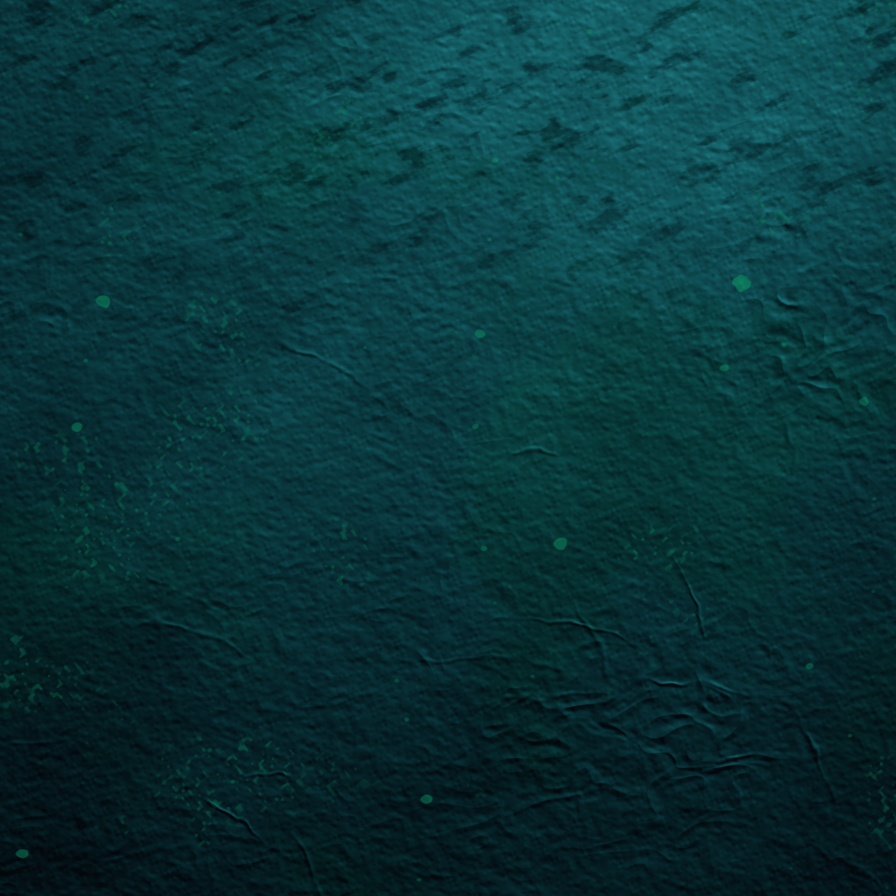
Reproduce this texture procedurally as a WebGL 2 fragment shader.

```glsl
#version 300 es
precision highp float;
// Dark teal painted plaster: a soft pool of light over a grainy coat of paint.
// A height field (grain, crusts, wrinkles) is lit by its slope toward the light,
// then mapped to teal and dusted with green tints and paint specks.

#define GRAIN_SCALE 145.0
#define GRAIN_HEIGHT 1.0
#define CRUST_SCALE 50.0
#define CRUST_HEIGHT 2.6
#define WRINKLES 20
#define WRINKLE_HEIGHT 2.0
#define RELIEF 0.165
#define CLOUD_AMOUNT 0.42
#define STAIN_AMOUNT 0.6
#define SPECK_CELLS 14.0
#define SPECK_CHANCE 0.2
#define LIGHT_DIR vec2(0.45, 0.89)

uniform vec2 u_resolution;
out vec4 fragColor;

float hash(vec2 p) {
    vec3 q = fract(p.xyx * 0.1031);
    q += dot(q, q.yzx + 33.33);
    return fract((q.x + q.y) * q.z);
}

float noise(vec2 p) {
    vec2 i = floor(p), f = p - i;
    f = f * f * (3.0 - 2.0 * f);
    return mix(mix(hash(i), hash(i + vec2(1, 0)), f.x),
               mix(hash(i + vec2(0, 1)), hash(i + vec2(1, 1)), f.x), f.y);
}

mat2 rotation(float a) {
    return mat2(cos(a), -sin(a), sin(a), cos(a));
}

float fbm(vec2 p) {
    float sum = 0.0, amp = 0.5;
    for (int i = 0; i < 5; i++) {
        sum += amp * noise(p);
        p = rotation(0.6) * p * 2.03 + 17.3;
        amp *= 0.5;
    }
    return sum;
}

float spot(vec2 p, vec2 centre, vec2 size) {
    vec2 d = (p - centre) / size;
    return exp(-dot(d, d));
}

// Tapered, bent ridges; most slope gently down to the right, some are steep.
float wrinkles(vec2 p) {
    float wobble = (noise(p * 28.0) - 0.5) * 0.014 + (noise(p * 80.0) - 0.5) * 0.005;
    float worn = smoothstep(0.2, 0.6, noise(p * 36.0 + 5.0));
    float sum = 0.0;
    for (int i = 0; i < WRINKLES; i++) {
        float k = float(i) + 1.0;
        vec2 centre = vec2(hash(vec2(k, 3.0)), mix(0.03, 0.66, hash(vec2(k, 11.0))));
        float angle = i % 4 == 3 ? 1.15 : mix(-0.15, 0.65, hash(vec2(k, 23.0)));
        float halfLength = mix(0.03, 0.1, hash(vec2(k, 37.0)));
        vec2 q = rotation(-angle) * (p - centre);
        float u = q.x / halfLength;
        float d = q.y + wobble + 0.12 * halfLength * u * u;
        float width = mix(0.002, 0.0034, hash(vec2(k, 41.0)));
        float strength = mix(0.35, 1.0, hash(vec2(k, 53.0)));
        sum += strength * max(1.0 - u * u, 0.0) * exp(-d * d / (width * width));
    }
    return sum * mix(0.3, 1.0, worn);
}

float surfaceHeight(vec2 p) {
    // Fine grain in several directions
    vec2 g = rotation(0.3) * p * GRAIN_SCALE;
    float h = GRAIN_HEIGHT * (noise(g * vec2(0.85, 1.1)) + 0.5 * noise(rotation(0.9) * g * 1.7 + 7.0));
    h += 0.9 * noise(rotation(-0.8) * g * vec2(0.35, 0.45) + 31.0);
    // Crusts of flaked paint
    float mask = 1.1 * spot(p, vec2(0.9, 0.62), vec2(0.1, 0.085))
               + 0.9 * spot(p, vec2(0.72, 0.16), vec2(0.17, 0.13))
               + 0.35 * smoothstep(0.45, 0.65, fbm(p * 6.0 + 2.0));
    vec2 c = rotation(0.2) * p * CRUST_SCALE * vec2(0.8, 1.1);
    c += 1.6 * vec2(noise(c * 0.6), noise(c * 0.6 + 9.0));
    float flakes = 1.0 - abs(2.0 * noise(c) - 1.0) + 0.5 * noise(c * 2.1);
    return h + CRUST_HEIGHT * mask * flakes + WRINKLE_HEIGHT * wrinkles(p);
}

// Coverage of a scattered round drop, at most one in each cell.
float specks(vec2 p, float blur) {
    vec2 cell = floor(p * SPECK_CELLS);
    vec2 jitter = vec2(hash(cell + 61.0), hash(cell + 83.0));
    vec2 d = p - (cell + mix(vec2(0.2), vec2(0.8), jitter)) / SPECK_CELLS;
    float size = hash(cell + 101.0);
    float radius = mix(0.0022, 0.009, size * size * size * size);
    float r = length(d * vec2(0.9, 1.1)) + (noise(p * 150.0) - 0.5) * radius * 0.6;
    float present = step(hash(cell + 127.0), SPECK_CHANCE);
    return present * mix(0.45, 0.9, size) * (1.0 - smoothstep(radius - blur, radius + blur, r));
}

void main() {
    vec2 p = gl_FragCoord.xy / u_resolution.y;

    // Broad light: dim below and at the left, bright at the upper right
    float tone = 0.105 + 0.13 * smoothstep(-0.02, 0.7, p.y);
    tone += 0.115 * spot(p, vec2(0.73, 0.98), vec2(0.42, 0.27));
    tone -= 0.04 * (1.0 - smoothstep(0.0, 0.32, p.x)) + 0.025 * smoothstep(0.8, 1.0, p.x);
    vec2 streak = rotation(0.5) * p;
    float clouds = fbm(streak * vec2(4.0, 7.0)) + 0.7 * fbm(p * vec2(16.0, 26.0) + 40.0) - 0.82;
    tone *= 1.0 + CLOUD_AMOUNT * clouds;

    // Thin dark scuffs, mostly in the lit part
    float scuffs = smoothstep(0.56, 0.75, fbm(rotation(0.35) * p * vec2(32.0, 75.0)));
    tone *= 1.0 - 0.35 * scuffs * smoothstep(0.4, 0.9, p.y);

    // Slope toward the light
    float reach = 0.002;
    float slope = surfaceHeight(p) - surfaceHeight(p + LIGHT_DIR * reach);
    tone = max(tone + RELIEF * slope * (0.6 + 1.7 * tone), 0.03);

    // Teal ramp with greener stains
    vec3 colour = vec3(0.01 + 0.5 * tone * tone, tone, 0.017 + 1.03 * tone);
    float stain = smoothstep(0.5, 0.72, fbm(p * 5.0 + 13.0)) * (1.0 - smoothstep(0.25, 0.38, tone));
    colour *= mix(vec3(1.0), vec3(0.7, 1.05, 0.87), STAIN_AMOUNT * stain);

    // Green dust and drops
    float dust = smoothstep(0.68, 0.9, noise(rotation(0.7) * p * 190.0 + 3.0));
    dust *= smoothstep(0.58, 0.72, fbm(p * 8.0 + 21.0));
    float drops = specks(p, max(1.0 / u_resolution.y, 0.0012));
    vec3 green = vec3(0.02, 0.30, 0.23) + vec3(0.1, 0.6, 0.42) * tone;
    colour = mix(colour, green, max(drops, 0.5 * dust));

    fragColor = vec4(colour, 1.0);
}
```
